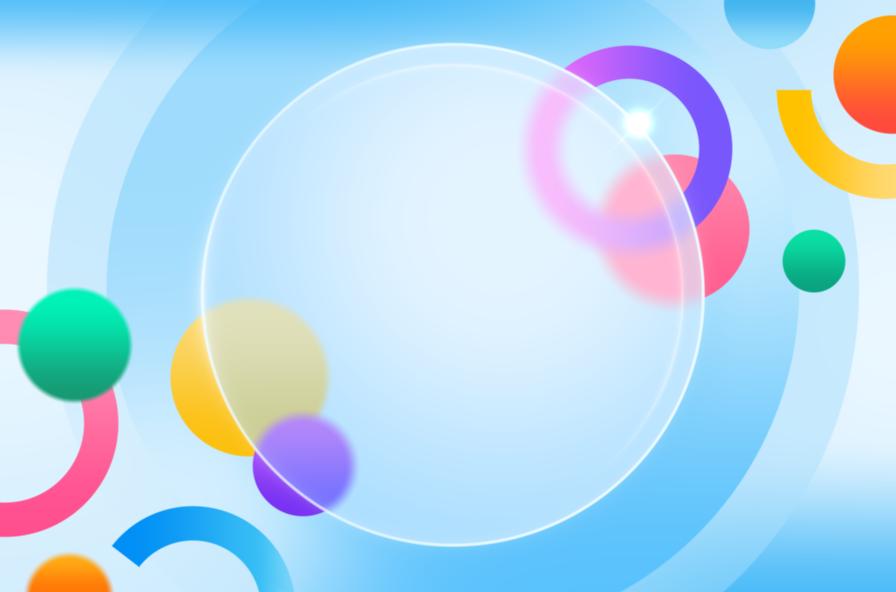
Give the GLSL for this background, as a Shadertoy shader.

```glsl
// Pale blue backdrop with two large discs, bright rings and balls, and a frosted
// glass lens. Everything is a distance function in units of canvas height;
// shapes that pass behind the lens get a wider, paler edge.

float disc(vec2 p, vec2 center, float radius) {
    return length(p - center) - radius;
}

float ring(vec2 p, vec2 center, float radius, float halfWidth) {
    return abs(disc(p, center, radius)) - halfWidth;
}

float cover(float d, float soft) {
    return 1.0 - smoothstep(-soft, soft, d);
}

// Soft round spot of light
float glow(vec2 p, vec2 center, float size) {
    vec2 q = (p - center) / size;
    return exp(-dot(q, q));
}

void paint(inout vec3 col, float d, float soft, vec3 color) {
    col = mix(col, color, cover(d, soft));
}

vec3 backdrop(vec2 p, float px) {
    vec2 center = vec2(0.765, 0.512);
    vec3 deepBlue = vec3(0.2, 0.7, 0.97);
    vec3 col = mix(vec3(0.80, 0.92, 0.99), vec3(0.92, 0.97, 1.0), glow(p, vec2(0.0, 0.55), 0.45));
    col = mix(col, vec3(0.92, 0.97, 1.0), glow(p, vec2(1.52, 0.45), 0.35));
    float corner = (1.0 - smoothstep(-0.05, 0.27, p.y)) * smoothstep(0.6, 1.3, p.x);
    col = mix(col, deepBlue, 0.9 * corner);

    // Outer and inner discs, both fading out at the lower left
    float fade = 1.0 - 0.9 * glow(p, vec2(0.2, 0.1), 0.3);
    vec3 band = mix(vec3(0.74, 0.90, 0.99), vec3(0.45, 0.80, 0.98), 0.8 * corner);
    col = mix(col, band, 0.75 * fade * cover(disc(p, center, 0.686), px));
    vec3 inner = mix(vec3(0.35, 0.76, 0.99), vec3(0.62, 0.86, 0.99), smoothstep(0.0, 0.55, p.y));
    inner = mix(inner, vec3(0.85, 0.95, 1.0), 0.8 * glow(p, vec2(1.25, 0.75), 0.24));
    inner = mix(inner, vec3(0.89, 0.96, 1.0), 0.95 * glow(p, vec2(0.32, 0.14), 0.25));
    col = mix(col, inner, fade * cover(disc(p, center, 0.585), px));

    // Blue light along the top
    float top = smoothstep(0.86, 1.03, p.y) * (1.0 - smoothstep(0.5, 1.5, p.x));
    return mix(col, deepBlue, 0.85 * top);
}

void mainImage(out vec4 fragColor, in vec2 fragCoord) {
    vec2 p = fragCoord / iResolution.y;
    float px = max(1.0 / iResolution.y, 0.002);
    vec3 col = backdrop(p, px);

    // Lens body over a faint shadow
    vec2 lensCenter = vec2(0.765, 0.502);
    vec2 q = p - lensCenter;
    float lensDist = length(q) - 0.423;
    float lens = cover(lensDist, px);
    col = mix(col, vec3(0.40, 0.77, 0.98), 0.25 * cover(disc(p, vec2(0.78, 0.47), 0.42), 0.06));
    vec3 body = mix(vec3(0.89, 0.955, 1.0), vec3(0.67, 0.87, 1.0),
                    smoothstep(0.1, 0.62, length(p - vec2(0.85, 0.63))));
    col = mix(col, body, lens);

    // Shapes partly behind the lens
    float soft = mix(px, 0.022, lens);
    float t = smoothstep(0.49, 0.74, p.y);
    vec3 pink = mix(vec3(1.0, 0.36, 0.56), vec3(1.0, 0.52, 0.67), t);
    paint(col, disc(p, vec2(1.140, 0.613), 0.126), soft, mix(pink, vec3(1.0, 0.71, 0.82), lens));
    t = smoothstep(0.92, 1.20, p.x);
    vec3 violet = mix(vec3(0.88, 0.40, 0.98), vec3(0.47, 0.34, 0.99), t);
    vec3 frostedViolet = mix(vec3(0.97, 0.74, 0.99), vec3(0.79, 0.65, 0.98), t);
    paint(col, ring(p, vec2(1.063, 0.749), 0.146, 0.028), soft, mix(violet, frostedViolet, lens));
    t = smoothstep(0.23, 0.49, p.y);
    vec3 yellow = mix(vec3(0.99, 0.75, 0.05), vec3(0.98, 0.85, 0.45), t);
    vec3 frostedYellow = mix(vec3(0.79, 0.80, 0.57), vec3(0.88, 0.88, 0.74), t);
    paint(col, disc(p, vec2(0.421, 0.362), 0.133), mix(px, 0.01, lens), mix(yellow, frostedYellow, lens));
    t = smoothstep(0.13, 0.30, p.y);
    vec3 purple = mix(vec3(0.47, 0.19, 0.95), vec3(0.72, 0.36, 0.98), t);
    vec3 frostedPurple = mix(vec3(0.45, 0.44, 1.0), vec3(0.70, 0.53, 0.98), t);
    paint(col, disc(p, vec2(0.512, 0.213), 0.085), mix(px, 0.014, lens), mix(purple, frostedPurple, lens));

    // Upper right group
    paint(col, disc(p, vec2(1.300, 0.994), 0.077), px,
          mix(vec3(0.57, 0.86, 0.98), vec3(0.27, 0.71, 0.94), smoothstep(0.92, 1.0, p.y)));
    float arc = max(ring(p, vec2(1.496, 0.848), 0.155, 0.029), p.y - 0.848);
    paint(col, arc, px, mix(vec3(1.0, 0.76, 0.0), vec3(1.0, 0.85, 0.45), smoothstep(1.34, 1.52, p.x)));
    paint(col, disc(p, vec2(1.508, 0.874), 0.100), px,
          mix(vec3(1.0, 0.29, 0.24), vec3(1.0, 0.63, 0.0), smoothstep(0.78, 0.95, p.y)));
    paint(col, disc(p, vec2(1.375, 0.559), 0.053), px,
          mix(vec3(0.04, 0.64, 0.50), vec3(0.04, 0.88, 0.64), smoothstep(0.51, 0.61, p.y)));

    // Lower left group
    paint(col, ring(p, vec2(0.008, 0.285), 0.163, 0.029), px,
          mix(vec3(1.0, 0.31, 0.56), vec3(1.0, 0.55, 0.70), smoothstep(0.10, 0.46, p.y)));
    paint(col, disc(p, vec2(0.126, 0.417), 0.095), 0.006,
          mix(vec3(0.09, 0.60, 0.45), vec3(0.0, 0.95, 0.72), smoothstep(0.32, 0.50, p.y)));
    vec2 arcCenter = vec2(0.326, -0.028);
    arc = max(ring(p, arcCenter, 0.144, 0.029), -dot(p - arcCenter, vec2(0.61, 0.79)));
    t = smoothstep(0.20, 0.50, p.x);
    col = mix(col, mix(vec3(0.0, 0.56, 0.96), vec3(0.25, 0.77, 0.96), t),
              cover(arc, px) * (1.0 - 0.6 * smoothstep(0.43, 0.51, p.x)));
    paint(col, disc(p, vec2(0.117, -0.008), 0.071), 0.008,
          mix(vec3(1.0, 0.47, 0.03), vec3(1.0, 0.67, 0.08), smoothstep(0.0, 0.06, p.y)));

    // Lens rim, and an inner highlight that tapers at both ends
    float facing = dot(normalize(q + 1e-5), vec2(0.77, 0.64));
    float shine = smoothstep(-0.15, 0.6, facing);
    float innerDist = length(q) - 0.388;
    col = mix(col, vec3(1.0), 0.45 * shine * exp(-abs(innerDist) / 0.004));
    col = mix(col, vec3(0.70, 0.89, 1.0), 0.28 * shine * lens * smoothstep(0.0, 0.006, innerDist));
    float left = glow(p, vec2(0.345, 0.49), 0.14);
    col = mix(col, vec3(1.0), (0.15 + 0.5 * left) * exp(-abs(lensDist) / 0.010));
    float rim = mix(0.72, 0.95, max(left, smoothstep(-0.3, 0.2, q.x)));
    col = mix(col, vec3(0.93, 0.985, 1.0), rim * cover(abs(lensDist) - 0.0025, px));

    // Sparkle on the rim
    vec2 s = p - vec2(1.079, 0.792);
    col += 0.6 * glow(s, vec2(0.0), 0.018) + 0.3 * exp(-abs(s.x - s.y) / 0.003 - length(s) / 0.02);
    fragColor = vec4(clamp(col, 0.0, 1.0), 1.0);
}
```
